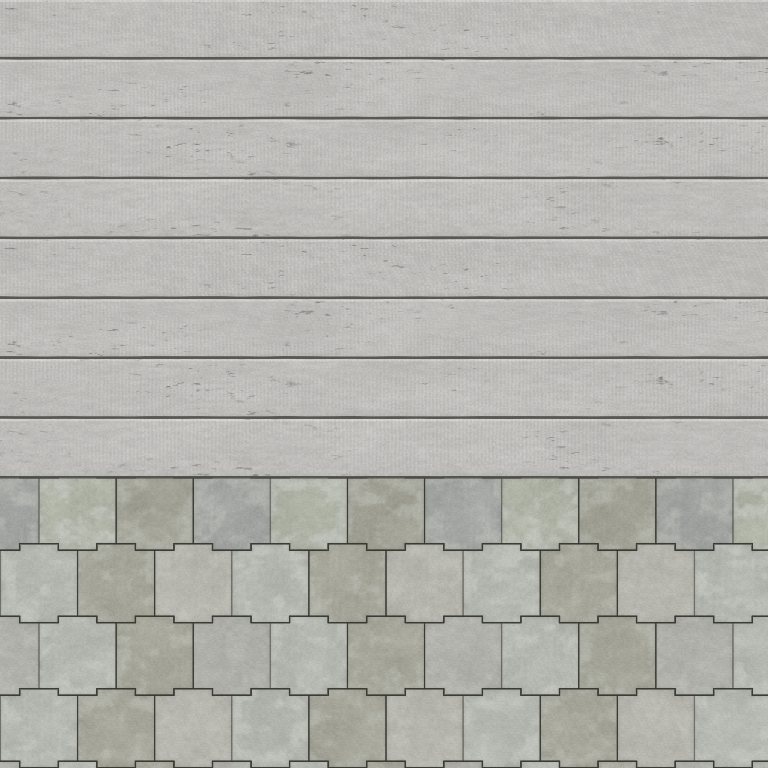
Write a WebGL 1 fragment shader that draws this texture.

```glsl
precision highp float;

uniform vec2 u_resolution;

// Layout, in canvas heights
const float WALL_BASE = 0.3783;
const float PLANK_H = 0.0780;
const float SEAM_HALF = 0.0017;
const float TILE_W = 0.1004;
const float TILE_X = 0.0508;
const float ROW_H = 0.0944;
const float FIRST_JOINT_Y = 0.2878;
const float STEP_HALF = 0.0042;
const float JOINT_HALF = 0.0009;
const float RIBS = 205.0;
const float GRAIN_CELLS = 512.0;

// Colours
const vec3 PLANK = vec3(0.750, 0.743, 0.733);
const vec3 SEAM = vec3(0.31, 0.31, 0.295);
const vec3 JOINT = vec3(0.20, 0.20, 0.18);
const vec3 PALE = vec3(0.705, 0.718, 0.688);
const vec3 OLIVE = vec3(0.650, 0.650, 0.602);
const vec3 WARM = vec3(0.712, 0.710, 0.677);
const vec3 BLUISH = vec3(0.655, 0.668, 0.652);
const vec3 BLOOM = vec3(0.765, 0.775, 0.748);

float hash(vec2 p) {
  return fract(sin(dot(p, vec2(127.1, 311.7))) * 43758.5453);
}

float noise(vec2 p) {
  vec2 i = floor(p);
  vec2 f = fract(p);
  f = f * f * (3.0 - 2.0 * f);
  return mix(mix(hash(i), hash(i + vec2(1.0, 0.0)), f.x),
             mix(hash(i + vec2(0.0, 1.0)), hash(i + 1.0), f.x), f.y);
}

float fbm(vec2 p) {
  float sum = 0.0;
  float amp = 0.5;
  for (int i = 0; i < 4; i++) {
    sum += amp * noise(p);
    p = p * 2.03 + 17.3;
    amp *= 0.5;
  }
  return sum;
}

// Coverage of a line, given the distance to its centre
float stroke(float d, float halfWidth, float px) {
  return 1.0 - smoothstep(halfWidth - 0.5 * px, halfWidth + 0.5 * px, abs(d));
}

// Signed offset to the nearest whole number
float nearest(float v) {
  return fract(v + 0.5) - 0.5;
}

vec3 planks(vec2 uv, float px) {
  float v = (uv.y - WALL_BASE) / PLANK_H;
  float id = floor(v);
  float h = fract(v);
  float kind = mod(id, 4.0);
  vec2 p = vec2(uv.x, h * PLANK_H) + vec2(kind * 3.7, kind * 1.9);

  // Cloudy tone, long grain and fine upright ribs
  vec3 col = PLANK + 0.050 * (fbm(p * vec2(9.0, 28.0)) - 0.47);
  col += 0.060 * (fbm(p * vec2(60.0, 240.0)) - 0.47);
  col += 0.040 * (hash(floor(p * GRAIN_CELLS)) - 0.5);
  float ribMask = smoothstep(0.25, 0.65, noise(p * vec2(8.0, 30.0)));
  col += 0.015 * ribMask * sin(6.2832 * RIBS * uv.x + 2.0 * noise(p * 40.0));

  // Small scratches gathered in patches
  float patches = smoothstep(0.42, 0.68, fbm(p * vec2(7.0, 22.0) + 31.0));
  float scratch = smoothstep(0.60, 0.78, fbm(p * vec2(75.0, 250.0) + 8.0));
  col -= 0.20 * patches * scratch;

  // Rounded board edges and the dark seam
  float below = (1.0 - h) * PLANK_H;
  float above = h * PLANK_H;
  col += 0.065 * stroke(below - 0.0034, 0.0015, px);
  col -= 0.045 * exp(-above / 0.0035);
  float wobble = 0.0005 * (noise(vec2(uv.x * 35.0, id)) - 0.5);
  float seam = stroke(nearest(v) * PLANK_H + wobble, SEAM_HALF, px);
  return mix(col, SEAM, 0.92 * seam);
}

vec3 tiles(vec2 uv, float px) {
  // Stepped joint between rows
  float j = floor((FIRST_JOINT_Y - uv.y) / ROW_H + 0.5);
  float dy = uv.y - (FIRST_JOINT_Y - j * ROW_H);
  float s = (uv.x - TILE_X) / TILE_W;
  float across = abs(nearest(s - 0.5 * mod(j, 2.0)));
  float level = across < 0.25 ? STEP_HALF : -STEP_HALF;
  float riser = length(vec2((across - 0.25) * TILE_W, max(abs(dy) - STEP_HALF, 0.0)));
  float stepDist = min(abs(dy - level), riser);

  // Tile cell and upright joint
  float row = dy > level ? j : j + 1.0;
  float odd = mod(row, 2.0);
  float t = s - 0.5 * odd;
  float kind = mod(floor(t) + odd, 3.0);
  float sideDist = abs(nearest(t)) * TILE_W;
  float jointKind = mod(floor(t + 0.5) + odd, 3.0);
  float sideInk = jointKind < 0.5 ? 0.50 : 0.92;
  float edge = min(stepDist, sideDist);
  if (row < 0.5) edge = min(edge, max(WALL_BASE - uv.y, 0.0));

  // Base glaze
  vec3 col = mix(BLUISH, WARM, odd);
  if (kind < 0.5) col = PALE;
  else if (kind < 1.5) col = OLIVE;
  if (row > 1.5 && kind > 1.5) col = mix(col, WARM, 0.55);
  if (row < 0.5) col *= kind < 0.5 ? vec3(0.97, 0.97, 0.94) : vec3(0.97);

  // Stains, chalky bloom and grain
  vec2 p = uv + vec2(kind * 2.3 + floor(t) * 0.37, row * 1.7);
  col += 0.08 * (fbm(p * vec2(27.0, 32.0)) - 0.47);
  float rim = exp(-edge / 0.011);
  float chalk = smoothstep(0.50, 0.78, fbm(p * vec2(48.0, 60.0) + 9.0) + 0.26 * rim);
  col = mix(col, BLOOM, chalk * (kind < 0.5 ? 0.75 : 0.40));
  col += 0.055 * (fbm(p * 190.0) - 0.47);
  col += 0.030 * (hash(floor(p * GRAIN_CELLS)) - 0.5);

  // Worn edges, then grout
  col -= 0.075 * exp(-edge / 0.0025);
  col = mix(col, JOINT, sideInk * stroke(sideDist, JOINT_HALF, px));
  return mix(col, JOINT, 0.92 * stroke(stepDist, JOINT_HALF * 1.15, px));
}

void main() {
  vec2 uv = gl_FragCoord.xy / u_resolution;
  float px = 1.0 / u_resolution.y;
  vec3 col = uv.y > WALL_BASE ? planks(uv, px) : tiles(uv, px);
  col = mix(col, SEAM, 0.9 * stroke(uv.y - WALL_BASE, SEAM_HALF * 0.8, px));
  gl_FragColor = vec4(clamp(col, 0.0, 1.0), 1.0);
}
```
